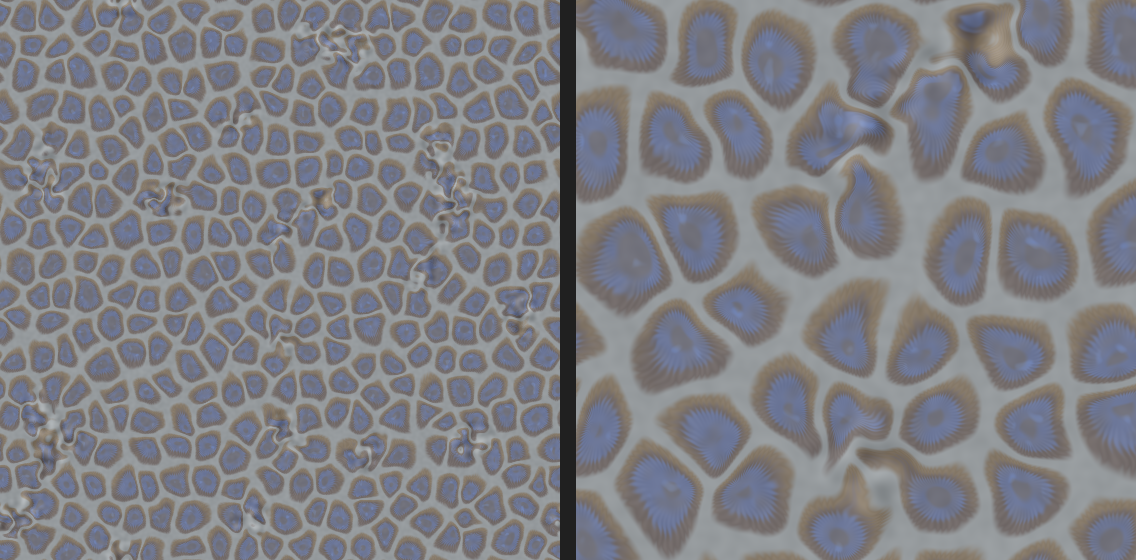
Left: the whole. Right: its middle third, enlarged.
Write a Shadertoy shader that draws this texture.

```glsl
// Skin-like tissue of rounded cells: pale walls, ochre and brown rims, blue rings, dull cores.
// A wrapped, jittered Voronoi grid gives a smooth depth inside each cell, and that depth
// picks the colour. Gradient noise bends the cells, mottles them and tears a few patches.

const vec2 GRID = vec2(19.0, 18.0);     // cells across and up; rows must be even
const float JITTER = 0.68;              // scatter of the cell centres
const float ROUNDING = 17.0;            // lower is rounder
const float TEETH = 38.0;               // fine radial ridges around each rim
const float TEETH_DEPTH = 0.028;
const float BEND = 0.26;                // gentle warp of all cells
const float TEAR = 0.75;                // strong warp inside torn patches
const float RIM_SHIFT = 0.045;          // widens the rim on the upper side

const vec3 WALL  = vec3(0.588, 0.607, 0.618);
const vec3 OCHRE = vec3(0.525, 0.475, 0.410);
const vec3 BROWN = vec3(0.450, 0.420, 0.415);
const vec3 BLUE  = vec3(0.425, 0.467, 0.600);
const vec3 CORE  = vec3(0.440, 0.438, 0.470);

vec2 hash22(vec2 p) {
    vec3 q = fract(p.xyx * vec3(0.1031, 0.1030, 0.0973));
    q += dot(q, q.yzx + 33.33);
    return fract((q.xx + q.yz) * q.zy);
}

// Gradient noise that repeats after a whole number of lattice steps
float corner(vec2 id, vec2 offset, float period, float seed) {
    float a = 6.28319 * hash22(mod(id, period) + seed).x;
    return dot(vec2(cos(a), sin(a)), offset);
}

float noise(vec2 uv, float period, float seed) {
    vec2 p = uv * period, i = floor(p), f = p - i;
    vec2 u = f * f * f * (f * (f * 6.0 - 15.0) + 10.0);
    vec2 e = vec2(1.0, 0.0);
    float low = mix(corner(i, f, period, seed), corner(i + e.xy, f - e.xy, period, seed), u.x);
    float high = mix(corner(i + e.yx, f - e.yx, period, seed), corner(i + 1.0, f - 1.0, period, seed), u.x);
    return mix(low, high, u.y);
}

vec2 noise2(vec2 uv, float period, float seed) {
    return vec2(noise(uv, period, seed), noise(uv, period, seed + 37.0));
}

// Cell centre, with every other row shifted by half a cell
vec2 site(vec2 id) {
    vec2 wrapped = mod(id, GRID);
    float stagger = 0.5 * mod(wrapped.y, 2.0) - 0.25;
    return id + 0.5 + vec2(stagger, 0.0) + JITTER * (hash22(wrapped + 7.0) - 0.5);
}

// Returns the offset from the cell centre, the smooth depth and a random value
vec4 cells(vec2 p) {
    vec2 base = floor(p), home = base, centre = vec2(0.0);
    float nearest = 1e5;
    for (int y = -2; y <= 2; y++)
    for (int x = -2; x <= 2; x++) {
        vec2 id = base + vec2(x, y), s = site(id);
        float dist = dot(p - s, p - s);
        if (dist < nearest) { nearest = dist; home = id; centre = s; }
    }
    float sum = 0.0;
    for (int y = -2; y <= 2; y++)
    for (int x = -2; x <= 2; x++) {
        if (x == 0 && y == 0) continue;
        vec2 s = site(home + vec2(x, y));
        float border = dot(0.5 * (s + centre) - p, normalize(s - centre));
        sum += exp(-ROUNDING * border);
    }
    return vec4(p - centre, -log(sum) / ROUNDING, hash22(mod(home, GRID) + 91.0).x);
}

void mainImage(out vec4 fragColor, in vec2 fragCoord) {
    vec2 uv = fragCoord / iResolution.xy;

    // Warp
    float torn = smoothstep(0.24, 0.42, noise(uv, 7.0, 11.0));
    vec2 p = uv * GRID + BEND * noise2(uv, 23.0, 3.0);
    p += TEAR * torn * noise2(uv, 37.0, 19.0);

    // Depth: 0 at the wall, 1 at the centre
    vec4 cell = cells(p);
    float radius = length(cell.xy);
    float depth = max(cell.z, 0.0);
    float t = depth / (depth + radius + 0.001);
    t = min(t, 0.12 + 2.2 * depth);
    float up = cell.y / (radius + 0.15);
    float mottle = noise(uv, 83.0, 53.0);
    float ridge = sin(atan(cell.y, cell.x + 1e-5) * TEETH + 6.0 * mottle);
    ridge *= smoothstep(0.08, 0.25, t) * smoothstep(0.66, 0.42, t);
    float rim = t + TEETH_DEPTH * ridge + 0.05 * noise(uv, 61.0, 29.0);
    float inner = rim - RIM_SHIFT * up;

    // Layers from the wall inwards
    vec3 rimColor = mix(BROWN, OCHRE, smoothstep(-0.75, 0.55, up + 0.5 * mottle));
    vec3 color = mix(WALL, rimColor, smoothstep(0.075, 0.225, rim));
    color = mix(color, BROWN, smoothstep(0.23, 0.37, inner));
    float blueness = clamp(0.78 + 0.9 * mottle + 0.3 * (cell.w - 0.5), 0.0, 1.0);
    color = mix(color, mix(CORE, BLUE, blueness), smoothstep(0.35, 0.48, inner));
    float coreStart = mix(0.58, 0.74, cell.w);
    color = mix(color, CORE, 0.9 * smoothstep(coreStart, coreStart + 0.12, inner));

    // Blue glints, ridges, soft grain and torn relief
    float glint = smoothstep(0.22, 0.5, noise(uv, 97.0, 71.0)) * smoothstep(0.5, 0.62, inner);
    color += glint * vec3(0.02, 0.05, 0.10);
    color += 0.012 * ridge + 0.025 * noise(uv, 120.0, 5.0) + 0.02 * noise(uv, 31.0, 43.0);
    color += 0.22 * torn * noise(uv, 59.0, 67.0);

    fragColor = vec4(color, 1.0);
}
```
